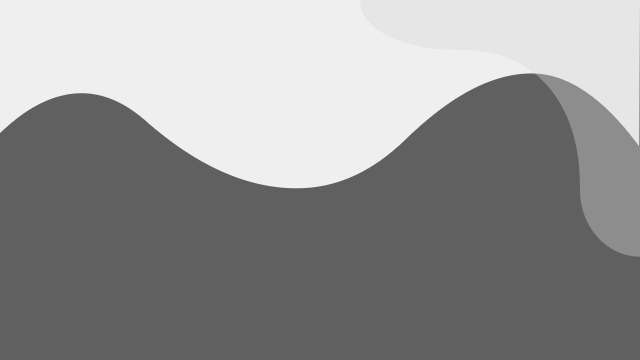
A Shadertoy shader for this background:

```glsl
// Flat grey wave backdrop with a translucent blob flowing in from the top right corner.

const vec3 PALE = vec3(0.937);
const vec3 SLATE = vec3(0.376);
const vec4 VEIL = vec4(vec3(0.844), 0.378); // colour and opacity

const int KNOTS = 7;
// Wave knots: x, height, slope
const vec3 WAVE[KNOTS] = vec3[KNOTS](
    vec3(0.000, 0.630, 0.97),
    vec3(0.227, 0.741, 0.00),
    vec3(0.405, 0.664, -0.88),
    vec3(0.824, 0.477, 0.00),
    vec3(1.127, 0.613, 0.97),
    vec3(1.477, 0.796, 0.00),
    vec3(1.778, 0.590, -1.37));

// Cubic Hermite segment: returns height and slope at x
vec2 hermite(vec3 a, vec3 b, float x) {
    float width = b.x - a.x;
    float t = (x - a.x) / width;
    float rise = b.y - a.y;
    float m0 = a.z * width;
    float m1 = b.z * width;
    float c2 = 3.0 * rise - 2.0 * m0 - m1;
    float c3 = m0 + m1 - 2.0 * rise;
    float height = a.y + t * (m0 + t * (c2 + t * c3));
    float slope = (m0 + t * (2.0 * c2 + 3.0 * t * c3)) / width;
    return vec2(height, slope);
}

// Approximate signed distance to the wave, negative below it
float waveDistance(vec2 p) {
    vec2 curve = hermite(WAVE[0], WAVE[1], p.x);
    for (int i = 1; i < KNOTS - 1; i++) {
        if (p.x >= WAVE[i].x) curve = hermite(WAVE[i], WAVE[i + 1], p.x);
    }
    return (p.y - curve.x) / sqrt(1.0 + curve.y * curve.y);
}

// Approximate signed distance to a superellipse, negative inside
float superellipse(vec2 p, vec2 centre, vec2 radii, float power) {
    vec2 q = max(abs(p - centre) / radii, 1e-4);
    vec2 raised = pow(q, vec2(power));
    float k = pow(raised.x + raised.y, 1.0 / power);
    vec2 gradient = pow(q / k, vec2(power - 1.0)) / radii;
    return (k - 1.0) / length(gradient);
}

// Blob outline: two convex lobes joined by a concave shoulder
float blobDistance(vec2 p) {
    const vec2 joint = vec2(1.278, 0.472);
    if (p.y < joint.y)
        return superellipse(p, vec2(1.778, joint.y), vec2(0.167, 0.185), 2.0);
    if (p.x < joint.x)
        return superellipse(p, vec2(joint.x, 1.0), vec2(0.278, 0.139), 2.1);
    return -superellipse(p, joint, vec2(0.333, 0.389), 2.27);
}

// Smooth coverage of the negative side of a distance
float coverage(float d, float pixel) {
    return clamp(0.5 - d / pixel, 0.0, 1.0);
}

void mainImage(out vec4 fragColor, in vec2 fragCoord) {
    vec2 p = fragCoord / iResolution.xy * vec2(16.0 / 9.0, 1.0);
    float pixel = 1.0 / iResolution.y;

    // Dark ground plus a hairline sliver along the right border
    float sliver = 16.0 / 9.0 - 0.0068 * (1.0 - p.y) - p.x;
    float ground = max(coverage(waveDistance(p), pixel), coverage(sliver, pixel));
    vec3 color = mix(PALE, SLATE, ground);

    // Translucent blob over both layers
    color = mix(color, VEIL.rgb, VEIL.a * coverage(blobDistance(p), pixel));
    fragColor = vec4(color, 1.0);
}
```
